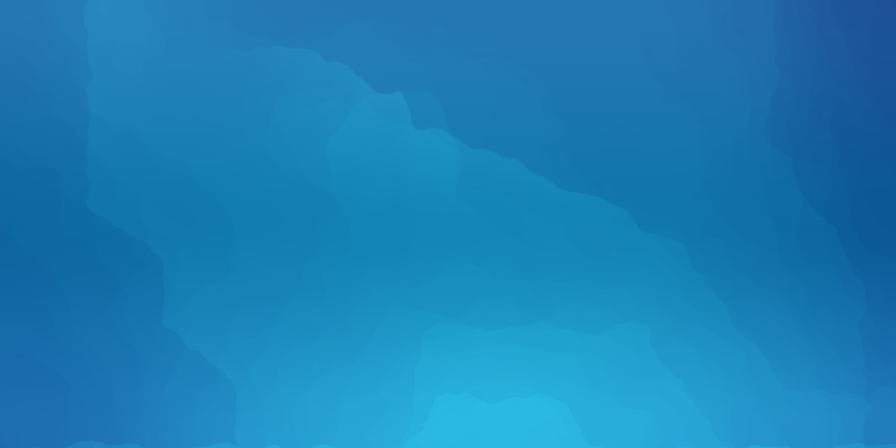
This background is drawn by a Shadertoy shader. Its source:

```glsl
// Blue watery background of soft glows, noisy terraces and overlapping torn sheets.

const vec3 TOP_BLUE = vec3(0.14, 0.46, 0.69);
const vec3 MID_BLUE = vec3(0.06, 0.45, 0.66);
const vec3 LOW_BLUE = vec3(0.13, 0.52, 0.75);
const vec3 LIGHT_TINT = vec3(0.18, 1.0, 0.68);
const float TERRACE_STEP = 0.022;
const float TERRACE_MIX = 0.65;
const float WARP_SIZE = 0.11;
const float EDGE_WOBBLE = 0.035;

vec2 hashGradient(vec2 cell) {
    vec3 h = fract(vec3(cell.xyx) * vec3(0.1031, 0.1030, 0.0973));
    h += dot(h, h.yzx + 33.33);
    float angle = 6.2832 * fract((h.x + h.y) * h.z);
    return vec2(cos(angle), sin(angle));
}

float gradientNoise(vec2 p) {
    vec2 i = floor(p), f = fract(p);
    vec2 u = f * f * f * (f * (f * 6.0 - 15.0) + 10.0);
    vec2 e = vec2(0.0, 1.0);
    float a = dot(hashGradient(i), f);
    float b = dot(hashGradient(i + e.yx), f - e.yx);
    float c = dot(hashGradient(i + e.xy), f - e.xy);
    float d = dot(hashGradient(i + e.yy), f - e.yy);
    return mix(mix(a, b, u.x), mix(c, d, u.x), u.y);
}

float fbm(vec2 p) {
    float sum = 0.0, gain = 1.0;
    for (int i = 0; i < 3; i++) {
        sum += gain * gradientNoise(p);
        p = p * 2.1 + 17.3;
        gain *= 0.45;
    }
    return sum;
}

vec2 warp(vec2 p, float frequency, float seed) {
    return vec2(fbm(p * frequency + seed), fbm(p * frequency + seed + 41.7));
}

float glow(vec2 p, vec2 center, vec2 radius) {
    vec2 d = (p - center) / radius;
    return exp(-dot(d, d));
}

// Broad light, with shade toward both sides
float broadLight(vec2 p) {
    float light = 0.17 * glow(p, vec2(1.12, 0.0), vec2(0.55, 0.40));
    light += 0.045 * glow(p, vec2(0.78, 0.72), vec2(0.42, 0.25));
    light += 0.045 * glow(p, vec2(0.26, 0.95), vec2(0.22, 0.30));
    light += 0.03 * glow(p, vec2(1.75, 0.08), vec2(0.25, 0.25));
    light -= 0.14 * smoothstep(1.45, 2.05, p.x) * mix(0.45, 1.0, p.y);
    light -= 0.09 * (1.0 - smoothstep(0.0, 0.6, p.x)) * (1.0 - p.y);
    return light;
}

float terrace(float light) {
    float s = light / TERRACE_STEP;
    float width = clamp(1.5 * fwidth(s), 0.001, 1.0);
    return TERRACE_STEP * (floor(s) + smoothstep(1.0 - width, 1.0, fract(s)));
}

// Bright inner edge that fades away from the border
float sheet(float inside, float fade, float pixel) {
    return smoothstep(-pixel, pixel, inside) * exp(-max(inside, 0.0) / fade);
}

// Height of the long ridge falling from upper left to lower right
float ridgeHeight(float x) {
    float y = 0.90 - 0.10 * smoothstep(0.65, 0.88, x);
    y -= 0.10 * smoothstep(0.88, 0.94, x);
    y -= 0.05 * smoothstep(0.96, 1.15, x);
    y -= 0.08 * smoothstep(1.15, 1.26, x);
    y -= 0.10 * smoothstep(1.30, 1.50, x);
    return y - 0.35 * smoothstep(1.48, 1.80, x);
}

float tornSheets(vec2 p, float pixel) {
    float leftBank = 0.19 + 0.19 * (1.0 - smoothstep(0.38, 0.56, p.y))
                   + 0.15 * (1.0 - smoothstep(0.08, 0.30, p.y));
    float rightBank = 1.73 + 0.20 * (1.0 - smoothstep(0.30, 0.75, p.y));
    float plateau = 0.27 * smoothstep(0.88, 0.96, p.x) * (1.0 - smoothstep(1.40, 1.65, p.x));
    float mound = 0.11 * smoothstep(0.88, 1.00, p.x) * (1.0 - smoothstep(1.27, 1.32, p.x));
    float lobe = 0.15 - length((p - vec2(0.88, 0.63)) * vec2(1.0, 0.9));
    float ridgeFade = smoothstep(0.35, 0.85, p.x) * (1.0 - 0.7 * smoothstep(1.2, 1.75, p.x));

    float light = 0.055 * ridgeFade * sheet(ridgeHeight(p.x) - p.y, 0.30, pixel);
    light += 0.032 * sheet(p.x - leftBank, 0.35, pixel);
    light += 0.022 * sheet(rightBank - p.x, 0.25, pixel);
    light += 0.022 * sheet(plateau - p.y, 0.25, pixel);
    light += 0.030 * sheet(mound - p.y, 0.40, pixel);
    light += 0.022 * smoothstep(0.48, 0.72, p.y) * sheet(lobe, 0.25, pixel);
    return light;
}

void mainImage(out vec4 fragColor, in vec2 fragCoord) {
    vec2 p = fragCoord / iResolution.xy * vec2(2.0, 1.0);
    float pixel = 1.2 / iResolution.y;

    // Two sets of terraces overlap with different warps
    float light = 0.0;
    for (int i = 0; i < 2; i++) {
        float layer = float(i);
        vec2 q = p + WARP_SIZE * warp(p, 3.2 + 2.0 * layer, 5.0 + 23.0 * layer);
        float smoothLight = broadLight(q);
        light += 0.5 * mix(broadLight(p), terrace(smoothLight), TERRACE_MIX);
    }
    light += tornSheets(p + EDGE_WOBBLE * warp(p, 9.0, 71.0), pixel);

    // Vertical tint
    vec3 color = mix(LOW_BLUE, MID_BLUE, smoothstep(0.0, 0.52, p.y));
    color = mix(color, TOP_BLUE, smoothstep(0.48, 1.0, p.y));
    color += light * LIGHT_TINT;
    fragColor = vec4(clamp(color, 0.0, 1.0), 1.0);
}
```
